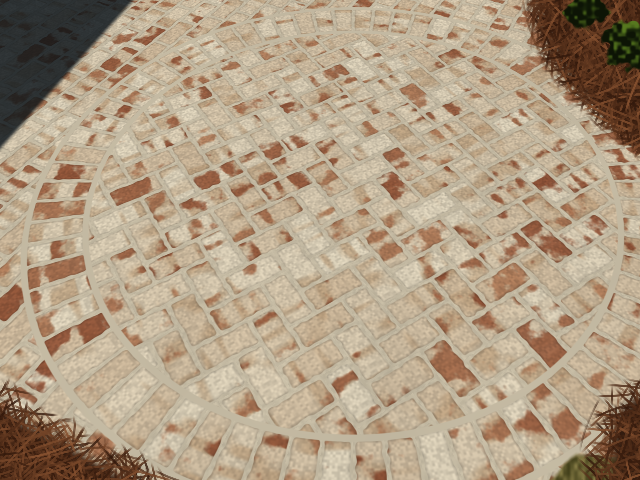
Reproduce this texture procedurally as a Shadertoy shader.

```glsl
// A sunlit brick patio: a herringbone disc inside a ring of radial bricks,
// laid on a ground plane in perspective. Brick cells come from repeats, their
// weathering from noise; pine straw is layered from randomly turned needles.

float hash(vec2 p) {
    vec3 q = fract(p.xyx * vec3(0.1031, 0.1030, 0.0973));
    q += dot(q, q.yzx + 33.33);
    return fract((q.x + q.y) * q.z);
}

float noise(vec2 p) {
    vec2 i = floor(p), f = fract(p);
    f = f * f * (3.0 - 2.0 * f);
    return mix(mix(hash(i), hash(i + vec2(1, 0)), f.x),
               mix(hash(i + vec2(0, 1)), hash(i + vec2(1, 1)), f.x), f.y);
}

float fbm(vec2 p) {
    float sum = 0.0, amp = 0.53;
    for (int i = 0; i < 4; i++) {
        sum += amp * noise(p);
        p = mat2(1.6, 1.2, -1.2, 1.6) * p + 7.7;
        amp *= 0.5;
    }
    return sum;
}

mat2 rot(float a) {
    return mat2(cos(a), -sin(a), sin(a), cos(a));
}

// One brick: u is measured from its centre in brick widths, x along its length.
vec3 brick(vec2 u, vec2 halfSize, vec2 id, float aa) {
    float tone = hash(id + 11.0);
    float patches = fbm(u * 1.8 + id * 7.3);
    float bands = noise(u * vec2(3.2, 0.8) + id * 3.7);
    vec3 col = mix(vec3(0.83, 0.79, 0.70), vec3(0.76, 0.68, 0.57), hash(id + 3.0));
    col = mix(col, vec3(0.69, 0.58, 0.45), 0.7 * smoothstep(0.45, 0.8, bands));
    float worn = smoothstep(0.57, 0.72, 0.6 * patches + 0.4 * bands
                            + 0.2 * (tone - 0.5) + 0.13 * pow(tone, 9.0));
    vec3 clay = mix(vec3(0.65, 0.45, 0.32), vec3(0.50, 0.25, 0.15), hash(id + 9.0));
    col = mix(col, clay, 0.85 * worn);
    col *= 0.91 + 0.18 * noise(u * 13.0 + id);

    // Rough rounded outline, darker at the arris, set in pale mortar
    vec2 q = abs(u) - halfSize + 0.17;
    float d = length(max(q, 0.0)) + min(max(q.x, q.y), 0.0) - 0.09;
    d += 0.07 * (noise(u * 5.0 + id * 2.0) - 0.5);
    col *= 1.0 - 0.13 * smoothstep(-0.10, 0.0, d);
    vec3 mortar = vec3(0.76, 0.72, 0.63) * (0.95 + 0.1 * noise(u * 9.0 + id));
    return mix(col, mortar, smoothstep(-aa, aa, d));
}

vec3 herringbone(vec2 p, float aa) {
    vec2 cell = floor(p), f = p - cell;
    float m = mod(cell.x - cell.y, 4.0);
    if (m < 1.5) {
        float second = step(0.5, m);
        return brick(f + vec2(second - 1.0, -0.5), vec2(1, 0.5), cell - vec2(second, 0), aa);
    }
    float lower = step(2.5, m);
    vec2 u = f - vec2(0.5, lower);
    return brick(u.yx, vec2(1, 0.5), cell + vec2(40.0, 70.0 + lower), aa);
}

vec3 runningBond(vec2 p, float aa) {
    float row = floor(p.y);
    p.x += mod(row, 2.0) + 0.3 * hash(vec2(row, 5.0));
    vec2 u = vec2(mod(p.x, 2.0) - 1.0, fract(p.y) - 0.5);
    return brick(u, vec2(1, 0.5), vec2(floor(p.x * 0.5) + 90.0, row), aa);
}

// The patio on the ground plane, with the disc centred on the origin.
vec3 paving(vec2 g, float aa) {
    float r = length(g), unit = 0.036;
    vec3 col;
    if (r < 0.364) {
        col = herringbone(rot(0.58) * g / unit + 0.3, aa);
    } else if (r < 0.440) {
        float turn = atan(g.y, g.x) / 6.28319 * 72.0;
        vec2 u = vec2(r - 0.402, (fract(turn) - 0.5) * 6.28319 * r / 72.0) / unit;
        col = brick(u, vec2(1.05, 0.5 * r / 0.412), vec2(floor(turn) + 150.0, 31.0), aa);
    } else {
        col = runningBond(rot(1.08) * g / unit, aa);
    }
    float joint = min(abs(r - 0.364), abs(r - 0.440)) / unit;
    return mix(vec3(0.76, 0.72, 0.63), col, smoothstep(0.08, 0.08 + 2.0 * aa, joint));
}

// Needles over a dark bed; edge is negative inside the heap.
vec3 straw(vec3 col, vec2 p, float edge, float stray) {
    col = mix(col, vec3(0.20, 0.11, 0.06), smoothstep(0.0, -0.035, edge));
    float aa = 45.0 / iResolution.y;
    for (int i = 0; i < 26; i++) {
        float k = float(i);
        vec2 q = rot(k * 2.4) * p * vec2(8, 75) + k * 3.7;
        q.y += 1.3 * sin(q.x * 1.7 + k);
        vec2 id = floor(q), f = fract(q) - 0.5;
        float h = hash(id + k * 17.0);
        float line = smoothstep(0.12 + aa, 0.12, abs(f.y)) * smoothstep(0.5, 0.35, abs(f.x));
        float present = step(0.55, h) * smoothstep(0.01, -0.01, edge - stray * (fract(h * 37.0) - 0.6));
        vec3 needle = mix(vec3(0.19, 0.09, 0.04), vec3(0.56, 0.34, 0.20), fract(h * 91.0) * (0.4 + k / 43.0));
        col = mix(col, needle, 0.8 * line * present);
    }
    return col;
}

vec3 shrub(vec3 col, vec2 p, vec2 centre, float radius) {
    float d = length(p - centre) - radius + 0.03 * (noise(p * 75.0) - 0.5);
    float leaf = noise(p * 110.0) * (0.6 + 4.0 * (p.y - centre.y + radius));
    vec3 green = mix(vec3(0.05, 0.08, 0.02), vec3(0.34, 0.47, 0.12), smoothstep(0.25, 0.9, leaf));
    return mix(col, green, smoothstep(0.004, -0.004, d));
}

void mainImage(out vec4 fragColor, in vec2 fragCoord) {
    vec2 p = fragCoord / iResolution.y;
    float depth = 1.0 / (2.1 - p.y);
    vec2 ground = vec2((p.x - 0.736) * depth, 2.02 * (depth - 0.677));
    vec3 col = paving(ground, 0.8 * depth / (0.036 * iResolution.y));
    col *= 0.97 + 0.07 * fbm(p * 5.0);

    // Roof shadow in the upper left corner
    float roof = p.x / 0.278 + (1.0 - p.y) / 0.31 - 1.0;
    vec3 shade = col * vec3(0.16, 0.19, 0.22) + vec3(0.05, 0.055, 0.06);
    col = mix(shade, col, smoothstep(-0.03, 0.03, roof));

    // Grass, straw heaps and the planted bed
    float wobble = 0.03 * (fbm(p * 14.0) - 0.5);
    float grass = p.y - 0.05 + 0.8 * max(1.20 - p.x, 0.0) + wobble;
    vec3 turf = mix(vec3(0.24, 0.23, 0.09), vec3(0.52, 0.48, 0.27), noise(p * vec2(130, 70)));
    col = mix(col, turf, smoothstep(0.008, -0.008, grass) * step(1.0, p.x));
    float leftHeap = 0.15 * (p.x / 0.29 + p.y / 0.17 - 1.0) + wobble;
    float rightHeap = length(p - vec2(1.40, 0.06)) - 0.145 + wobble;
    float bed = 0.7 * (1.105 + 2.23 * (1.0 - p.y) * (1.0 - p.y) - p.x) + 0.5 * wobble;
    col = straw(col, p, min(leftHeap, rightHeap), 0.11);
    col = straw(col, p + 3.0, bed, 0.025);
    col = shrub(col, p, vec2(1.224, 0.982), 0.042);
    col = shrub(col, p, vec2(1.313, 0.912), 0.052);
    fragColor = vec4(clamp(col, 0.0, 1.0), 1.0);
}
```
